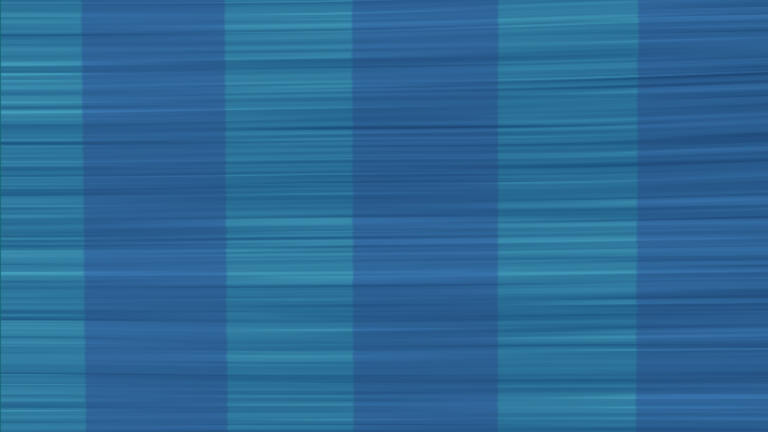
Write a WebGL 2 fragment shader that draws this pattern.

```glsl
#version 300 es
precision highp float;

uniform vec2 u_resolution;
out vec4 outColor;

// Stripe layout, in fractions of the canvas width
const int EDGE_COUNT = 5;
const float FIRST_EDGE = 0.109;
const float EDGE_STEP = 0.1790;
const float EDGE_DRIFT = 0.008;
const float EDGE_FLARE = 0.012;
const float EDGE_RAGGED = 0.002;
const float EDGE_SOFT = 0.0022;
const float SELVEDGE_WIDTH = 0.0015;

// Thread texture, in threads per canvas height
const float BROAD_FOLDS = 17.0;
const float MID_FOLDS = 58.0;
const float FINE_THREADS = 120.0;
const float FIBRES = 190.0;
const float CONTRAST = 1.6;
const float GLINT = 0.38;
const float CREASE = 0.30;

const vec3 TEAL_DARK = vec3(0.112, 0.345, 0.515);
const vec3 TEAL_LIGHT = vec3(0.230, 0.555, 0.685);
const vec3 BLUE_DARK = vec3(0.132, 0.312, 0.500);
const vec3 BLUE_LIGHT = vec3(0.208, 0.440, 0.655);
const vec3 SELVEDGE = vec3(0.060, 0.400, 0.420);

float hash(vec2 p) {
    vec3 q = fract(vec3(p.xyx) * 0.1031);
    q += dot(q, q.yzx + 33.33);
    return fract((q.x + q.y) * q.z);
}

float noise(vec2 p) {
    vec2 cell = floor(p);
    vec2 f = fract(p);
    f = f * f * (3.0 - 2.0 * f);
    float low = mix(hash(cell), hash(cell + vec2(1.0, 0.0)), f.x);
    float high = mix(hash(cell + vec2(0.0, 1.0)), hash(cell + 1.0), f.x);
    return mix(low, high, f.y);
}

// Height along a thread: level at the left, rising gently to the right
float threadHeight(vec2 uv) {
    float rise = 0.035 * uv.x * uv.x * smoothstep(0.0, 0.8, uv.y);
    float sway = 0.010 * (noise(vec2(uv.x * 2.5, uv.y * 5.0) + 7.0) - 0.5);
    return uv.y - rise + sway + 1.0;
}

// Brightness of the threads from coarse folds to single fibres
float threadTone(float x, float y, float fine) {
    float broad = noise(vec2(x * 1.3, y * BROAD_FOLDS));
    float mid = noise(vec2(x * 1.8 + 19.0, y * MID_FOLDS));
    float fibre = noise(vec2(x * 2.8 + 57.0, y * FIBRES));
    float folds = 0.24 * broad + 0.24 * mid;
    float threads = 0.28 * fine + 0.24 * fibre;
    float tone = 0.5 + CONTRAST * (folds + threads - 0.5);

    // Sparse bright threads and dark gaps
    float glint = noise(vec2(x * 2.2 + 41.0, y * FINE_THREADS * 1.15));
    float crease = noise(vec2(x * 2.0 + 73.0, y * FINE_THREADS));
    tone += GLINT * smoothstep(0.68, 0.95, glint);
    tone -= CREASE * smoothstep(0.70, 0.95, crease);
    return tone;
}

// 0 on teal stripes, 1 on blue; edges alternate between the two
float blueCover(vec2 uv, float ragged) {
    float x = uv.x - EDGE_FLARE * (uv.y - 0.5) * (uv.x - 0.6);
    x += EDGE_RAGGED * (ragged - 0.5);
    float cover = 0.0;
    float turn = 1.0;
    for (int i = 0; i < EDGE_COUNT; i++) {
        float n = float(i);
        float edge = FIRST_EDGE + EDGE_STEP * n + EDGE_DRIFT * sin(2.2 * n);
        cover += turn * smoothstep(edge - EDGE_SOFT, edge + EDGE_SOFT, x);
        turn = -turn;
    }
    return cover;
}

void main() {
    vec2 uv = gl_FragCoord.xy / u_resolution;
    float y = threadHeight(uv);
    float fine = noise(vec2(uv.x * 2.4 + 11.0, y * FINE_THREADS));
    float tone = threadTone(uv.x, y, fine);

    // Soft light from the upper left
    tone += 0.10 * (0.4 - uv.x) + 0.06 * (uv.y - 0.5);

    vec3 teal = mix(TEAL_DARK, TEAL_LIGHT, tone);
    vec3 blue = mix(BLUE_DARK, BLUE_LIGHT, tone);
    vec3 color = mix(teal, blue, blueCover(uv, fine));

    // Thin green selvedge at the left
    float selvedge = 1.0 - smoothstep(0.5, 1.5, uv.x / SELVEDGE_WIDTH);
    color = mix(color, SELVEDGE, 0.7 * selvedge);

    outColor = vec4(clamp(color, 0.0, 1.0), 1.0);
}
```
